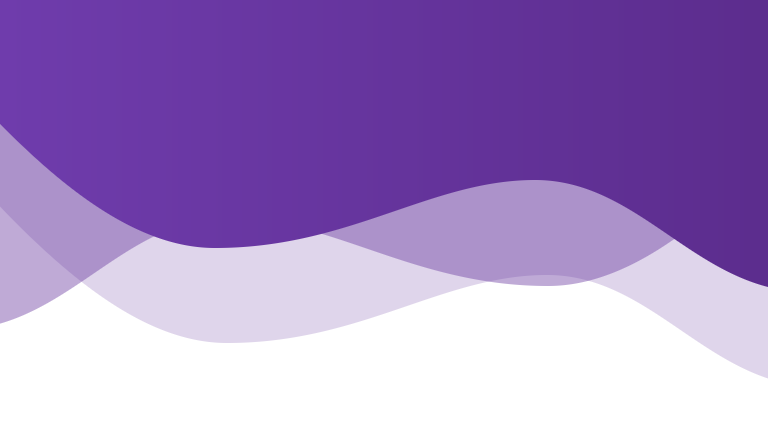
A Shadertoy shader for this background:

```glsl
// Violet gradient above three translucent, overlapping waves on white.

// Height at x of a cubic Bezier whose x grows steadily, found by bisection.
float bezierHeight(float x, vec2 a, vec2 b, vec2 c, vec2 d) {
    float low = 0.0, high = 1.0;
    vec2 point = a;
    for (int i = 0; i < 18; i++) {
        float t = 0.5 * (low + high), s = 1.0 - t;
        point = s * s * s * a + 3.0 * s * s * t * b + 3.0 * s * t * t * c + t * t * t * d;
        if (point.x < x) low = t; else high = t;
    }
    return point.y;
}

// One wave profile: steep descent, trough, crest, second descent.
float waveHeight(float x) {
    if (x < 215.0)
        return bezierHeight(x, vec2(-12, 320.5), vec2(64, 241), vec2(139, 184), vec2(215, 184));
    if (x < 535.0)
        return bezierHeight(x, vec2(215, 184), vec2(350, 184), vec2(430, 252), vec2(535, 252));
    return bezierHeight(x, vec2(535, 252), vec2(628, 252), vec2(682, 167), vec2(768, 145));
}

// Smooth coverage of the region where height is positive.
float coverage(float height) {
    float slope = length(vec2(dFdx(height), dFdy(height)));
    return clamp(height / max(slope, 1e-4) + 0.5, 0.0, 1.0);
}

void mainImage(out vec4 fragColor, in vec2 fragCoord) {
    // Canvas units: 768 wide, 432 high
    vec2 uv = fragCoord / iResolution.xy;
    vec2 p = uv * vec2(768, 432);

    // The same profile used mirrored, shifted and in place
    float mirrored = coverage(p.y - waveHeight(763.0 - p.x) + 38.0);
    float lowered = coverage(p.y - waveHeight(p.x - 12.0) + 95.0);
    float front = coverage(p.y - waveHeight(p.x));

    // Translucent tints first, then the solid gradient
    vec3 violet = vec3(0.40, 0.21, 0.62);
    vec3 color = mix(vec3(1), violet, 0.42 * mirrored);
    color = mix(color, violet, 0.21 * lowered);
    vec3 gradient = mix(vec3(0.435, 0.235, 0.675), vec3(0.36, 0.175, 0.555), uv.x);
    color = mix(color, gradient, front);

    fragColor = vec4(color, 1.0);
}
```
